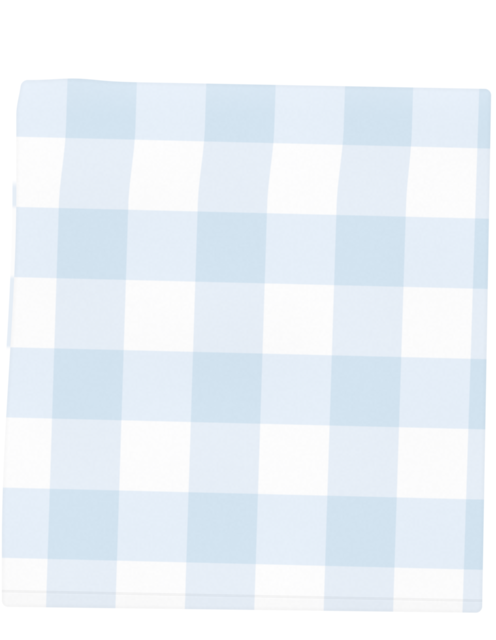
A WebGL 1 fragment shader for this pattern:

```glsl
precision highp float;
uniform vec2 u_resolution;

// Lengths are fractions of the canvas height, y runs downward.
#define PERIOD vec2(0.217, 0.2195)
#define FIRST_STRIPE 0.074
#define FIRST_BAND 0.3227
#define STRIPE_LEAN 0.032
#define BAND_LEAN 0.025
#define CORNER_RADIUS 0.010
#define HEM_HEIGHT 0.9235
#define GRAIN 0.008
#define WHITE_CLOTH vec3(0.988, 0.988, 0.989)
#define PALE_BLUE vec3(0.901, 0.932, 0.966)
#define FULL_BLUE vec3(0.822, 0.889, 0.940)
#define BACKDROP vec3(1.0)

float hash(vec2 p) {
    vec3 q = fract(p.xyx * 0.1031);
    q += dot(q, q.yzx + 33.33);
    return fract((q.x + q.y) * q.z);
}

float noise(vec2 p) {
    vec2 i = floor(p);
    vec2 f = fract(p);
    f = f * f * (3.0 - 2.0 * f);
    return mix(mix(hash(i), hash(i + vec2(1.0, 0.0)), f.x),
               mix(hash(i + vec2(0.0, 1.0)), hash(i + vec2(1.0, 1.0)), f.x), f.y);
}

// Covers the first half of every unit period.
float halfStripe(float t, float soft) {
    float d = abs(fract(t + 0.25) - 0.5);
    return 1.0 - smoothstep(0.25 - soft, 0.25 + soft, d);
}

// Stripe and band coordinates, with the cloth's lean and its bend near the top.
vec2 ginghamCoord(vec2 p) {
    float bend = 0.0072 * (1.0 - smoothstep(0.20, 0.32, p.y))
                        * (1.0 - smoothstep(0.60, 0.73, p.x));
    float x = p.x - FIRST_STRIPE - STRIPE_LEAN * (0.883 - p.y) - bend;
    float y = p.y - FIRST_BAND - BAND_LEAN * p.x;
    return vec2(x, y) / PERIOD;
}

float leftEdge(float y) {
    return 0.0255 - 0.0225 * smoothstep(0.30, 0.85, y)
         + 0.008 * (1.0 - smoothstep(0.12, 0.18, y));
}

// Signed distance to the folded cloth: four leaning sides, rounded corners.
float clothDistance(vec2 p) {
    float bump = (p.x - 0.118) / 0.045;
    float top = 0.1245 + 0.019 * p.x - 0.004 * exp(-bump * bump);
    float bottom = 0.948 + 0.0125 * p.x;
    float right = 0.7675 - 0.0175 * (p.y - 0.139);
    vec2 d = vec2(max(leftEdge(p.y) - p.x, p.x - right),
                  max(top - p.y, p.y - bottom)) + CORNER_RADIUS;
    return length(max(d, 0.0)) + min(max(d.x, d.y), 0.0) - CORNER_RADIUS;
}

vec3 gingham(vec2 p, float px) {
    vec2 t = ginghamCoord(p);
    vec2 soft = (px * 0.8 + 0.0005) / PERIOD;
    float stripe = halfStripe(t.x, soft.x);
    float band = halfStripe(t.y, soft.y);
    vec3 bandBlue = PALE_BLUE + vec3(-0.003, 0.002, 0.006);
    vec3 unbanded = mix(WHITE_CLOTH, PALE_BLUE, stripe);
    vec3 banded = mix(bandBlue, FULL_BLUE, stripe);
    return mix(unbanded, banded, band);
}

void main() {
    float px = 1.0 / u_resolution.y;
    vec2 p = vec2(gl_FragCoord.x, u_resolution.y - gl_FragCoord.y) * px;
    vec3 color = BACKDROP;

    // Back layer peeking out on the left, half a period out of step
    float backBand = halfStripe(ginghamCoord(p).y + 0.5, 0.02);
    float peek = smoothstep(-px, px, p.x - leftEdge(p.y) + 0.006)
               * smoothstep(0.28, 0.295, p.y) * (1.0 - smoothstep(0.54, 0.55, p.y));
    color = mix(color, mix(WHITE_CLOTH, PALE_BLUE, backBand), peek * step(p.x, 0.1));

    // Front layer, paler where it rolls over the top fold
    float d = clothDistance(p);
    vec3 cloth = gingham(p, px);
    float roll = 1.0 - smoothstep(0.125, 0.19, p.y);
    cloth = mix(cloth, vec3(0.94, 0.965, 1.0), 0.22 * roll);

    // Hem crease, soft side shading and woven grain
    float hem = p.y - HEM_HEIGHT - 0.02 * p.x;
    cloth -= 0.035 * (1.0 - smoothstep(0.0008, 0.0018 + px, abs(hem)));
    cloth -= 0.012 * smoothstep(0.0, 0.006, hem);
    cloth -= 0.018 * smoothstep(-0.007, 0.0, d);
    cloth += GRAIN * (noise(p * 300.0) - 0.5);
    cloth += GRAIN * (noise(p * 9.0) - 0.5);

    color = mix(color, cloth, 1.0 - smoothstep(-px, px, d));
    gl_FragColor = vec4(clamp(color, 0.0, 1.0), 1.0);
}
```
